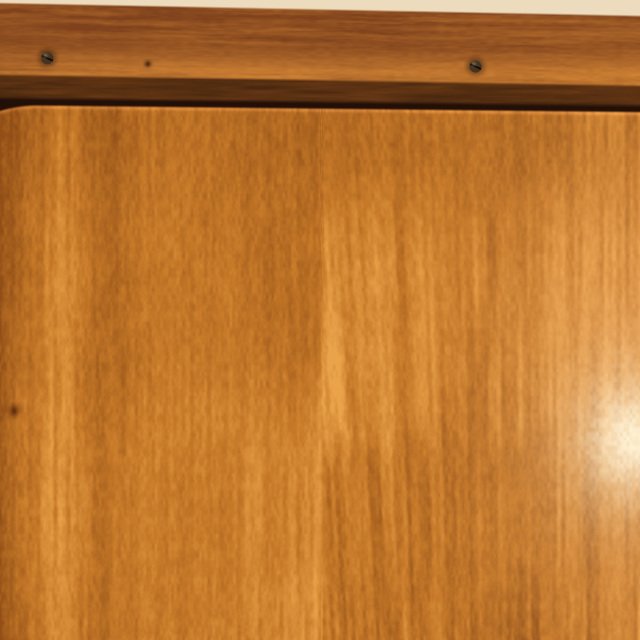
Write a Shadertoy shader that draws this texture.

```glsl
// Varnished wooden door panel below a screwed rail, with a lamp glare at the right.

const vec3 WALL = vec3(0.93, 0.86, 0.74);
const vec3 GAP = vec3(0.13, 0.06, 0.03);
const vec3 UNDERSIDE = vec3(0.35, 0.19, 0.07);
const vec3 RAIL_DARK = vec3(0.50, 0.26, 0.11);
const vec3 RAIL_LIGHT = vec3(0.80, 0.50, 0.20);
const vec3 WOOD_DARK = vec3(0.57, 0.31, 0.09);
const vec3 WOOD_MID = vec3(0.77, 0.47, 0.155);
const vec3 WOOD_LIGHT = vec3(0.92, 0.64, 0.29);
const vec3 SHEEN = vec3(0.95, 0.70, 0.45);
const vec3 GLARE = vec3(1.0, 0.95, 0.84);
const vec2 GLARE_POS = vec2(0.99, 0.313);
const vec2 SCREW_FIRST = vec2(0.074, 0.909);
const vec2 SCREW_STEP = vec2(0.669, -0.013);
const float SCREW_RADIUS = 0.0105;
const float SEAM_X = 0.503;

float hash(vec2 p) {
    return fract(sin(dot(p, vec2(127.1, 311.7))) * 43758.5453);
}

float noise(vec2 p) {
    vec2 i = floor(p), f = fract(p);
    f = f * f * (3.0 - 2.0 * f);
    return mix(mix(hash(i), hash(i + vec2(1, 0)), f.x),
               mix(hash(i + vec2(0, 1)), hash(i + vec2(1, 1)), f.x), f.y);
}

float fbm(vec2 p) {
    float sum = 0.0, amp = 0.5;
    for (int i = 0; i < 4; i++) {
        sum += amp * noise(p);
        p = p * 2.03 + 17.3;
        amp *= 0.5;
    }
    return sum / 0.9375;
}

float bump(float x, float center, float width) {
    float d = (x - center) / width;
    return exp(-d * d);
}

float blob(vec2 p, vec2 center, vec2 size) {
    vec2 d = (p - center) / size;
    return exp(-dot(d, d));
}

vec3 panelColor(vec2 p) {
    // Broad figure: two veneers trade brightness across the seam
    float right = smoothstep(-0.004, 0.004, p.x - SEAM_X);
    float ragged = 0.08 * (noise(vec2(p.x * 90.0, 3.0)) - 0.5);
    float low = 1.0 - smoothstep(0.28, 0.46, p.y + ragged);
    float high = smoothstep(0.28, 0.35, p.y + ragged) * (1.0 - smoothstep(0.55, 0.76, p.y));
    float leftGlow = low * (0.12 + 0.28 * smoothstep(0.28, 0.5, p.x));
    float rightGlow = high * (0.14 + 0.25 * bump(p.x, SEAM_X, 0.09)) - 0.10 * low;
    float tone = mix(leftGlow - 0.08, rightGlow, right);
    tone += 0.30 * bump(p.x, 0.092, 0.028) * (1.0 - 0.6 * smoothstep(0.5, 0.8, p.y));
    tone -= 0.16 * bump(p.x, 0.165, 0.03);
    tone -= 0.38 * (1.0 - smoothstep(0.0, 0.055, p.x));
    tone -= 0.20 * smoothstep(0.60, 0.83, p.y) * (1.0 - 0.6 * p.x);
    tone -= 0.10 * bump(p.x, 0.82, 0.03);
    tone += 0.32 * (fbm(p * vec2(7.0, 5.0)) - 0.5);

    // Fine grain, leaning in the upper right veneer
    float lean = 0.06 * right * (p.y - 0.35) * (1.0 - smoothstep(0.5, 0.85, p.x));
    float x = p.x + lean;
    float streakGain = 0.35 + leftGlow + 0.5 * right * high
                     + 0.3 * bump(p.x, 0.09, 0.03) + 0.3 * smoothstep(0.8, 0.95, p.x);
    tone += streakGain * 0.65 * (noise(vec2(x * 150.0, p.y * 5.0)) - 0.5);
    tone += streakGain * 0.35 * (noise(vec2(x * 55.0, p.y * 2.0 + 9.0)) - 0.5);
    tone += 0.28 * (noise(vec2(x * 230.0, p.y * 75.0)) - 0.5);
    tone += 0.14 * (noise(p * vec2(300.0, 190.0)) - 0.5);

    vec3 col = mix(WOOD_MID, WOOD_DARK, clamp(-tone * 1.5, 0.0, 1.0));
    col = mix(col, WOOD_LIGHT, clamp(tone * 1.5, 0.0, 1.0));
    col = mix(col, vec3(0.32, 0.13, 0.04), 0.8 * blob(p, vec2(0.022, 0.358), vec2(0.007, 0.009)));

    // Lamp reflection: wide sheen, halo and core broken up by the grain
    float rough = 0.8 + 0.4 * noise(p * vec2(210.0, 140.0));
    col = mix(col, SHEEN, 0.50 * rough * blob(p, vec2(1.04, 0.38), vec2(0.25, 0.38)));
    col = mix(col, GLARE, min(0.60 * rough * blob(p, GLARE_POS, vec2(0.10, 0.115)), 1.0));
    return mix(col, GLARE, min(0.85 * rough * blob(p, GLARE_POS, vec2(0.05, 0.055)), 1.0));
}

vec3 railColor(vec2 p) {
    float y = p.y + 0.018 * p.x;
    float wave = 0.012 * (fbm(p * vec2(5.0, 9.0)) - 0.5);
    float grain = fbm(vec2(p.x * 7.0, (y + wave) * 150.0));
    float lit = 1.0 - smoothstep(0.895, 0.945, y + 0.03 * (grain - 0.5));
    float tone = 0.22 + 0.55 * lit + 0.20 * (p.x - 0.5) + 0.75 * (grain - 0.5);
    tone += 0.16 * (noise(p * vec2(90.0, 300.0)) - 0.5);
    vec3 col = mix(RAIL_DARK, RAIL_LIGHT, clamp(tone, 0.0, 1.15));
    col = mix(col, GAP, 0.7 * blob(p, vec2(0.231, 0.900), vec2(0.005)));

    // Slotted screws
    for (int i = 0; i < 2; i++) {
        vec2 d = p - SCREW_FIRST - SCREW_STEP * float(i);
        float r = length(d);
        float slot = 1.0 - smoothstep(0.001, 0.0025, abs(d.y + 0.45 * d.x));
        vec3 metal = mix(vec3(0.27, 0.20, 0.12), vec3(0.08, 0.05, 0.03), slot);
        metal += 0.18 * blob(d, vec2(-0.003, 0.004), vec2(0.004));
        col *= 1.0 - 0.35 * exp(-pow(r / 0.015, 4.0));
        col = mix(col, metal, 1.0 - smoothstep(SCREW_RADIUS - 0.002, SCREW_RADIUS, r));
    }
    return col;
}

void mainImage(out vec4 fragColor, in vec2 fragCoord) {
    vec2 p = fragCoord / iResolution.xy;
    float aa = max(1.5 / iResolution.y, 0.002);

    // Slightly sloping horizontal edges, with a rounded panel corner at the left
    float corner = max(0.06 - p.x, 0.0);
    float panelTop = 0.836 - 0.011 * p.x - 2.5 * corner * corner;
    float gapTop = 0.847 - 0.012 * p.x;
    float railBottom = 0.883 - 0.017 * p.x;
    float railTop = 0.995 - 0.020 * p.x;

    vec3 col = panelColor(p);
    col += vec3(0.12, 0.09, 0.07) * bump(p.y, panelTop - 0.003, 0.003);
    col = mix(col, GAP, smoothstep(-aa, aa, p.y - panelTop));
    float underGrain = 0.75 + 0.5 * fbm(p * vec2(12.0, 160.0));
    col = mix(col, UNDERSIDE * underGrain, smoothstep(-0.004, 0.004, p.y - gapTop));
    col = mix(col, railColor(p), smoothstep(-0.003, 0.003, p.y - railBottom));
    col = mix(col, WALL, smoothstep(-aa, aa, p.y - railTop));
    fragColor = vec4(clamp(col, 0.0, 1.0), 1.0);
}
```
